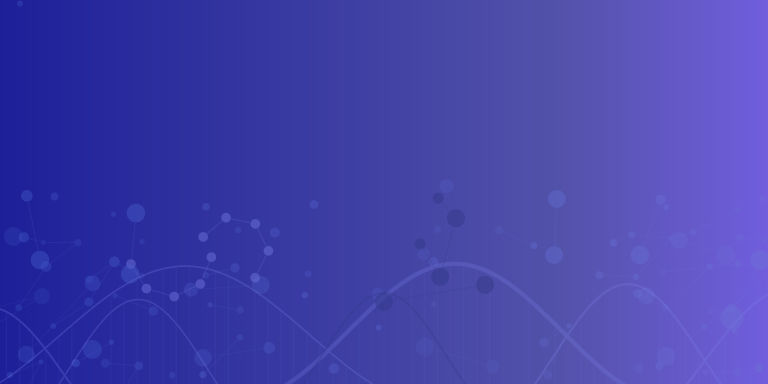
Reproduce this background procedurally as a WebGL 2 fragment shader.

```glsl
#version 300 es
precision highp float;
// Violet-blue horizontal gradient with faint molecules and a DNA helix along the base.
// Helix strands are cosine arches with rungs; molecules are bonded discs, placed as
// curling chains and as hashed networks that grow denser toward both sides.
uniform vec2 u_resolution;
out vec4 fragColor;

const float PI = 3.14159265;
const vec3 LILAC = vec3(0.47, 0.49, 0.90);
const vec3 SHADOW = vec3(0.20, 0.22, 0.53);

float hash(vec2 p) {
    vec3 q = fract(vec3(p.xyx) * 0.1031);
    q += dot(q, q.yzx + 33.33);
    return fract((q.x + q.y) * q.z);
}

// Antialiased coverage of a shape reaching out to radius r at distance d.
float cover(float d, float r, float aa) {
    return clamp((r - d) / aa + 0.5, 0.0, 1.0);
}

float segment(vec2 p, vec2 a, vec2 b) {
    vec2 ab = b - a;
    return length(p - a - ab * clamp(dot(p - a, ab) / dot(ab, ab), 0.0, 1.0));
}

// Two discs joined by a thin line.
float bond(vec2 p, vec2 a, vec2 b, float ra, float rb, float aa) {
    float discs = max(cover(length(p - a), ra, aa), cover(length(p - b), rb, aa));
    return max(discs, 0.5 * cover(segment(p, a, b), 0.0013, aa));
}

// Four bonds, each turned by a fixed angle from the one before.
float chain(vec2 p, vec2 start, float angle, float turn, float size, float r, float aa) {
    float c = 0.0;
    for (int i = 0; i < 4; i++) {
        vec2 end = start + size * vec2(cos(angle), sin(angle));
        c = max(c, bond(p, start, end, r, r, aa));
        start = end;
        angle += turn;
    }
    return c;
}

// Chance that a molecule occupies a place.
float density(vec2 p) {
    float side = smoothstep(0.25, 0.85, abs(p.x - 1.1));
    return mix(0.25, 0.85, side) * (1.0 - smoothstep(0.38, 0.53, p.y));
}

vec2 nodeAt(vec2 id, float cell, float seed) {
    return cell * (id + 0.2 + 0.6 * vec2(hash(id + seed), hash(id + seed + 41.0)));
}

// Hashed discs, some of them linked to a neighbour in the next column.
float network(vec2 p, float cell, float seed, float rMin, float rMax, float aa) {
    float c = 0.0;
    vec2 home = floor(p / cell);
    for (int j = -1; j <= 1; j++) {
        for (int i = -1; i <= 1; i++) {
            vec2 id = home + vec2(i, j);
            vec2 a = nodeAt(id, cell, seed);
            float pick = hash(id + seed + 7.0);
            if (pick > density(a)) continue;
            float r = mix(rMin, rMax, hash(id + seed + 19.0));
            float strength = mix(0.4, 1.0, hash(id + seed + 29.0));
            c = max(c, strength * cover(length(p - a), r, aa));
            vec2 next = id + vec2(1.0, floor(pick * 30.0) - 2.0 * floor(pick * 15.0));
            vec2 b = nodeAt(next, cell, seed);
            if (hash(next + seed + 7.0) < density(b))
                c = max(c, 0.4 * cover(segment(p, a, b), 0.0012, aa));
        }
    }
    return c;
}

// Cosine strand over one crest, with vertical rungs hanging below it.
float arch(vec2 p, vec2 crest, float drop, float halfSpan, float width, float aa) {
    float k = PI / halfSpan;
    float dx = p.x - crest.x;
    if (abs(dx) > halfSpan) return 0.0;
    float gap = p.y - crest.y + drop * (1.0 - cos(k * dx));
    float slope = drop * k * sin(k * dx);
    float strand = cover(abs(gap) / sqrt(1.0 + slope * slope), width, aa);
    float column = p.x / 0.034;
    float rung = cover(abs(fract(column) - 0.5) * 0.034, 0.0013, aa);
    rung *= step(gap, 0.0) * step(0.3, hash(vec2(floor(column), crest.x * 9.0)));
    return max(strand, 0.3 * rung);
}

vec3 backdrop(float x) {
    vec3 c = mix(vec3(0.112, 0.122, 0.60), vec3(0.326, 0.322, 0.665), clamp(x / 0.73, 0.0, 1.0));
    return mix(c, vec3(0.44, 0.367, 0.865), clamp((x - 0.73) / 0.27, 0.0, 1.0));
}

void main() {
    vec2 p = gl_FragCoord.xy / u_resolution.y;
    float aa = 1.0 / u_resolution.y;
    float x = gl_FragCoord.x / u_resolution.x;
    vec3 color = backdrop(x);
    vec3 blue = mix(vec3(0.25, 0.35, 0.78), vec3(0.43, 0.45, 0.84), x);

    // Scattered molecules, large to small.
    color = mix(color, blue, 0.36 * network(p, 0.15, 3.0, 0.015, 0.025, aa));
    color = mix(color, blue, 0.45 * network(p, 0.085, 57.0, 0.006, 0.014, aa));

    // Helix strands.
    float helix = arch(p, vec2(0.482, 0.307), 0.18, 0.651, 0.0022, aa);
    helix = max(helix, arch(p, vec2(1.185, 0.313), 0.177, 0.56, 0.0055, aa));
    helix = max(helix, arch(p, vec2(1.635, 0.26), 0.19, 0.39, 0.003, aa));
    helix = max(helix, arch(p, vec2(2.06, 0.25), 0.19, 0.45, 0.003, aa));
    helix = max(helix, arch(p, vec2(-0.03, 0.20), 0.18, 0.40, 0.0025, aa));
    helix = max(helix, arch(p, vec2(0.36, 0.22), 0.18, 0.36, 0.002, aa));
    color = mix(color, LILAC, 0.27 * helix);
    color = mix(color, SHADOW, 0.3 * arch(p, vec2(1.0, 0.237), 0.16, 0.32, 0.003, aa));

    // Bright curling chains left of centre.
    float chains = chain(p, vec2(0.341, 0.3125), -1.01, 0.73, 0.0755, 0.0125, aa);
    chains = max(chains, chain(p, vec2(0.529, 0.383), 0.70, -0.91, 0.078, 0.0125, aa));
    color = mix(color, LILAC, 0.42 * chains);

    // Large pale pairs at the sides and dark ones in the middle.
    float pale = bond(p, vec2(0.354, 0.445), vec2(0.339, 0.286), 0.024, 0.024, aa);
    pale = max(pale, bond(p, vec2(0.07, 0.49), vec2(0.104, 0.323), 0.015, 0.024, aa));
    pale = max(pale, bond(p, vec2(1.45, 0.482), vec2(1.443, 0.336), 0.023, 0.023, aa));
    pale = max(pale, bond(p, vec2(1.72, 0.48), vec2(1.667, 0.336), 0.013, 0.024, aa));
    pale = max(pale, bond(p, vec2(1.98, 0.323), vec2(1.906, 0.172), 0.026, 0.03, aa));
    color = mix(color, blue, 0.42 * pale);
    float dark = bond(p, vec2(1.141, 0.484), vec2(1.1875, 0.432), 0.0143, 0.0234, aa);
    dark = max(dark, bond(p, vec2(1.1875, 0.432), vec2(1.146, 0.279), 0.0234, 0.0234, aa));
    dark = max(dark, bond(p, vec2(1.094, 0.365), vec2(1.146, 0.279), 0.0143, 0.0234, aa));
    dark = max(dark, bond(p, vec2(1.263, 0.258), vec2(1.0, 0.2135), 0.0234, 0.0234, aa));
    color = mix(color, SHADOW, 0.5 * dark);

    fragColor = vec4(color, 1.0);
}
```
